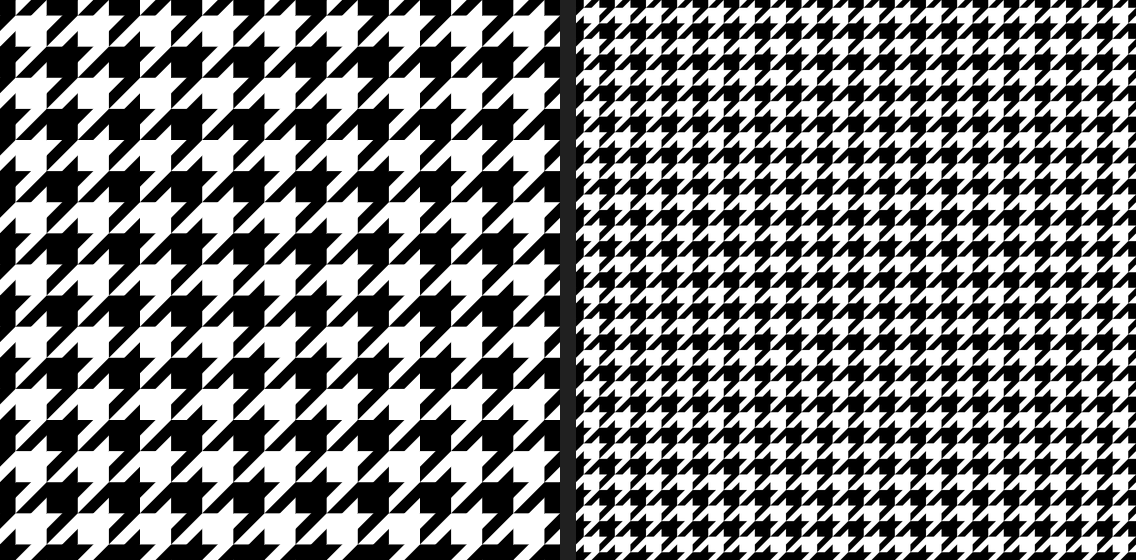
Left, the tile; right, the same tile 2 across and 2 down.
A Shadertoy shader for this pattern:

```glsl
// Black and white houndstooth check, nine repeats across and nine down.

const float REPEATS = 9.0;
const vec3 DARK = vec3(0.0);
const vec3 LIGHT = vec3(1.0);

// Smoothed stripe of period 1, covering the middle half of each period.
float stripe(float t, float pixel) {
    float inside = 0.25 - abs(fract(t) - 0.5);
    return clamp(inside / pixel + 0.5, 0.0, 1.0);
}

// Share of light thread at p, where one unit is one repeat.
float houndstooth(vec2 p, vec2 pixel) {
    float warp = stripe(p.x, pixel.x);
    float weft = stripe(p.y, pixel.y);

    // Diagonal twill, two bands per repeat
    float twill = stripe(2.0 * (p.x - p.y) + 0.25, 2.0 * length(pixel));

    // Solid where both threads agree, twill where they cross
    return mix(warp * (1.0 - twill), mix(twill, 1.0, warp), weft);
}

void mainImage(out vec4 fragColor, in vec2 fragCoord) {
    vec2 p = REPEATS * fragCoord / iResolution.xy;
    vec2 pixel = REPEATS / iResolution.xy;
    fragColor = vec4(mix(DARK, LIGHT, houndstooth(p, pixel)), 1.0);
}
```
